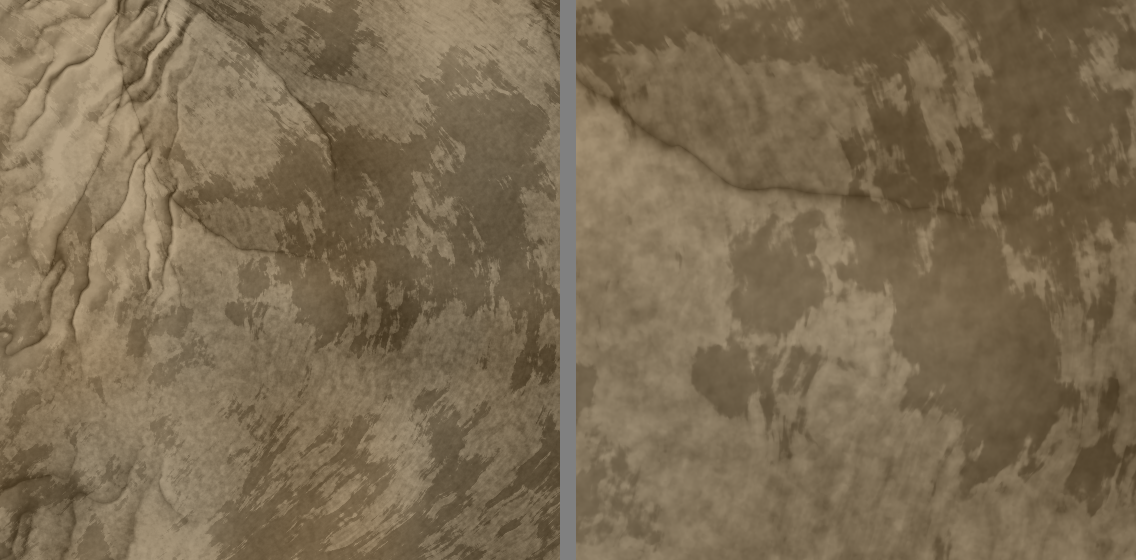
Left: the whole. Right: its middle third, enlarged.
Give the GLSL for this texture, as a Shadertoy shader.

```glsl
vec3 hash3(vec2 c) {
    vec3 q = fract(c.xyx * vec3(.1031, .1030, .0973));
    q += dot(q, q.yxz + 33.33);
    return fract((q.xxy + q.yzz) * q.zyx);
}

// Smooth cellular noise: scattered points blend their random values
float cellNoise(vec2 p) {
    vec2 cell = floor(p);
    float sum = 0., total = 1e-4;
    for (int j = -1; j <= 1; j++)
    for (int i = -1; i <= 1; i++) {
        vec2 c = cell + vec2(i, j);
        vec3 h = hash3(c + 100.);
        vec2 d = c + .15 + .7 * h.xy - p;
        float k = max(0., 1. - dot(d, d) / 1.3);
        k *= k * k;
        sum += k * h.z;
        total += k;
    }
    return sum / total;
}

float fbm(vec2 p, int octaves) {
    float sum = 0., total = 0., amp = 1.;
    for (int i = 0; i < octaves; i++) {
        sum += amp * cellNoise(p);
        total += amp;
        amp *= .58;
        p = mat2(1.6, 1.2, -1.2, 1.6) * p + 7.3;
    }
    return sum / total;
}

// Eroded ridges fanning down and left; zero along the gully floors
float ridgeHeight(vec2 p) {
    vec2 q = p - vec2(.5, 1.4);
    float angle = atan(q.x, -q.y);
    return abs(fbm(vec2(angle * 13., length(q) * 4.5), 2) - .5);
}

// Dark channel line, a lit bank on its positive side, shade on the other
float channel(float s, float fade) {
    float line = exp(-abs(s) / .003);
    float bank = s / .025 * exp(1. - abs(s) / .025);
    return fade * (.2 * bank - .5 * line);
}

float blob(vec2 p, vec2 center, vec2 size) {
    vec2 d = (p - center) / size;
    return exp(-dot(d, d));
}

void mainImage(out vec4 fragColor, in vec2 fragCoord) {
    vec2 p = fragCoord / iResolution.xy;
    vec2 warp = vec2(fbm(p * 7., 4), fbm(p * 7. + 40., 4)) - .5;
    vec2 w = p + .1 * warp;
    float broad = fbm(p * 3.5 + 11., 4) - .5;

    // Broad pale slopes and dark flats
    float slope = smoothstep(.43, .22, w.x + .3 * broad - .06 * (1. - p.y));
    float tone = .2 + .34 * slope + .75 * broad;
    tone += .36 * blob(w, vec2(.84, .88), vec2(.16, .25));
    tone += .3 * blob(w, vec2(.88, .47), vec2(.12, .08));
    tone += .25 * blob(w, vec2(.56, .48), vec2(.11, .07));
    tone += .15 * blob(w, vec2(.4, .76), vec2(.1, .12));
    tone -= .22 * blob(w, vec2(.78, .38), vec2(.17, .07));
    tone -= .15 * blob(w, vec2(.66, .87), vec2(.12, .09));
    tone -= .38 * blob(w, vec2(.07, .1), vec2(.13, .13));

    // Wind streaks bend from up-right below to down-right above
    float across = p.x + 1.4 * (p.y - .47) * (p.y - .47);
    vec2 flow = vec2(across, p.y) + .05 * warp;
    float streak = fbm(flow * vec2(34., 17.), 5);
    float fineStreak = fbm(flow * vec2(170., 45.), 3) - .5;

    // Ragged pale crust, streaky on the right and blotchy on the left
    float blotch = fbm(w * 20. + 60., 5);
    float windy = (1. - slope) * smoothstep(.75, .35, p.y + .3 * broad);
    float crust = mix(blotch, streak, .3 + .4 * windy);
    crust += .7 * (fbm(p * 5. + 23., 3) - .5) + .2 * fineStreak;
    float speckle = fbm(p * 130. + 5., 3) - .5;
    crust += .12 * speckle;
    float pale = smoothstep(.485, .57, crust);
    tone += (.32 - .06 * slope) * pale;
    tone += .32 * fineStreak * (1. - slope) * (.4 + .6 * pale);

    // Ridge relief lit from the upper left
    float h = ridgeHeight(w);
    float lit = h - ridgeHeight(w + vec2(-.005, .003));
    float eroded = smoothstep(.38, .27, w.x) * smoothstep(.02, .13, abs(w.y - .27));
    tone += eroded * (6. * lit - .32 * exp(-h * 24.) + .08);

    // Main channels, each a curve with an approximate signed distance
    vec2 c = p + .06 * warp;
    float drop = .33 * exp(-(c.x - .21) / .1);
    float rightFork = (.53 + drop - c.y) / sqrt(1. + 100. * drop * drop);
    tone += channel(rightFork, smoothstep(.2, .22, c.x) * smoothstep(.66, .4, c.x));
    float leftFork = .04 + .17 * smoothstep(.4, .86, c.y) - c.x;
    tone += channel(leftFork * .92, smoothstep(.38, .55, c.y));
    float rise = max(0., (c.y - .65) / .35);
    float upperRun = (.6 - .26 * rise * rise - c.x) / sqrt(1. + 2.2 * rise * rise);
    tone += channel(upperRun, smoothstep(.64, .76, c.y));
    float sideRun = c.y - .87 + .33 * (c.x - .55);
    tone += .7 * channel(-sideRun, smoothstep(.53, .56, c.x) * smoothstep(.76, .62, c.x));
    float spur = .345 - .07 * smoothstep(.42, .66, c.y) - c.x;
    tone += .7 * channel(spur, smoothstep(.4, .5, c.y) * smoothstep(.67, .64, c.y));
    float edgeRun = .95 + .5 * (1. - c.y) - c.x;
    tone += .7 * channel(edgeRun, smoothstep(.8, .9, c.y));

    // Fine grit, rougher on the pale crust
    tone += speckle * (.25 + .25 * pale);
    tone += .18 * (fbm(p * 85., 2) - fbm(p * 85. + vec2(-.2, .2), 2));

    // Dark earth to pale dust, with a slight drift in warmth
    tone = clamp(tone, -.2, 1.4);
    tone -= .45 * max(0., tone - .85);
    vec3 color = mix(vec3(.35, .29, .20), vec3(.66, .59, .48), tone);
    color += vec3(.03, 0., -.03) * (fbm(p * 4. + 80., 2) - .5);
    fragColor = vec4(color, 1.);
}
```
